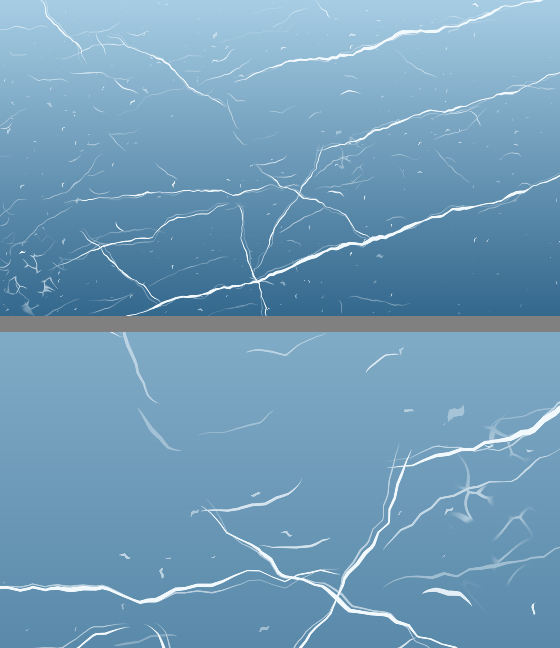
Top: the whole. Bottom: its middle third, enlarged.
This texture is drawn by a Shadertoy shader. Its source:

```glsl
// Pale cracks branching over a blue vertical gradient, like veined stone or ice.
// Each crack is a segment bent by layered kinks; hashed loops scatter the fine
// cracks, and cellular noise adds flecks and patches of broken lace.

const vec3 SKY_BLUE  = vec3(0.655, 0.805, 0.895);
const vec3 DEEP_BLUE = vec3(0.200, 0.405, 0.550);
const vec3 VEIN_WHITE = vec3(0.95, 0.975, 0.99);
const int TRUNKS = 11;
const int FINE_CRACKS = 84;

float hash(float n) { return fract(sin(n * 127.1) * 43758.5); }

vec2 hash2(vec2 cell) {
    float n = dot(cell, vec2(1.37, 7.91));
    return vec2(hash(n), hash(n + 31.7));
}

// Piecewise linear noise from -0.5 to 0.5, with sharp corners.
float kink(float x, float seed) {
    float i = floor(x);
    return mix(hash(i + seed), hash(i + 1.0 + seed), x - i) - 0.5;
}

// Coverage of a stroke; strokes thinner than a pixel fade instead of breaking.
float stroke(float dist, float halfWidth) {
    float px = 1.0 / iResolution.y;
    float edge = max(halfWidth, 0.5 * px);
    float fade = clamp(2.0 * halfWidth / px, 0.0, 1.0);
    return fade * (1.0 - smoothstep(edge - 0.5 * px, edge + 0.5 * px, dist));
}

// Jagged tapered crack from a to b; fray lets a strand wander off its trunk.
float vein(vec2 p, vec2 a, vec2 b, float halfWidth, float fray, float seed) {
    float len = length(b - a);
    vec2 dir = (b - a) / len;
    vec2 q = p - a;
    float s = dot(q, dir);
    float t = s / len;
    float side = dir.x * q.y - dir.y * q.x;
    if (t < 0.0 || t > 1.0 || abs(side) > 0.06) return 0.0;

    float taper = sqrt(4.0 * t * (1.0 - t));
    side -= taper * 0.042 * kink(s * 9.0, seed);
    side -= 0.014 * kink(s * 26.0, seed + 11.3);
    side -= 0.005 * kink(s * 75.0, seed + 23.9);
    side -= fray * kink(s * 17.0, seed + 57.1);
    float swell = 0.95 + 1.1 * kink(s * 34.0, seed + 71.7);
    return stroke(abs(side), halfWidth * taper * swell);
}

// Sparse elongated chips, one at most in each cell.
float flecks(vec2 p, float scale, float density, float seed) {
    vec2 g = p * scale;
    vec2 cell = floor(g);
    vec2 r = hash2(cell + seed);
    vec2 shape = hash2(cell + seed + 19.0);
    float clump = 0.5 + 0.25 * sin(p.x * 7.0 + 2.0 * sin(p.y * 6.0))
                      + 0.25 * sin(p.y * 9.0 - p.x * 4.0 + seed);
    if (shape.x > density * clump * 2.0) return 0.0;

    vec2 q = g - cell - mix(vec2(0.35), vec2(0.65), r);
    float angle = 0.4 + 2.2 * (shape.y - 0.5);
    q = mat2(cos(angle), -sin(angle), sin(angle), cos(angle)) * q;
    q.y += 0.04 * sin(q.x * 17.0 + r.x * 6.0);
    float rough = 0.03 * sin(q.x * 43.0) * sin(q.y * 37.0 + r.y * 6.0);
    float dist = length(q * vec2(1.0, 2.2 + 2.0 * r.y)) + rough;
    float px = scale / iResolution.y;
    float radius = 0.06 + 0.2 * r.x * r.x;
    return (0.35 + 0.6 * r.y) * (1.0 - smoothstep(radius - px, radius + px, dist));
}

// Broken web of cell borders inside an elliptical patch.
float lace(vec2 p, vec2 centre, vec2 radii, float scale) {
    float patchMask = 1.0 - smoothstep(0.4, 1.0, length((p - centre) / radii));
    if (patchMask <= 0.0) return 0.0;
    vec2 g = p * scale + 0.25 * sin(p.yx * scale * 2.7);
    vec2 cell = floor(g);
    float nearest = 9.0, second = 9.0;
    for (int y = -1; y <= 1; y++)
    for (int x = -1; x <= 1; x++) {
        vec2 c = cell + vec2(x, y);
        float d = length(c + hash2(c) - g);
        second = min(second, max(nearest, d));
        nearest = min(nearest, d);
    }
    float broken = smoothstep(-0.2, 0.7, sin(p.x * 61.0 + 2.0 * sin(p.y * 47.0))
                                       + 0.6 * sin(p.y * 83.0));
    return patchMask * broken * stroke((second - nearest) * 0.5 / scale, 0.0014);
}

void mainImage(out vec4 fragColor, in vec2 fragCoord) {
    vec2 p = fragCoord / iResolution.y;
    float aspect = iResolution.x / iResolution.y;

    // Long cracks, start and end, ordered from thick to thin.
    vec4 trunks[TRUNKS] = vec4[TRUNKS](
        vec4(0.30, -0.03, 2.10, 0.53), vec4(0.74, 0.74, 1.95, 1.06),
        vec4(1.00, 0.52, 2.00, 0.84), vec4(0.20, 0.36, 0.95, 0.41),
        vec4(0.80, 0.48, 1.18, 0.24), vec4(1.03, 0.54, 0.80, 0.14),
        vec4(0.15, 0.15, 0.73, 0.35), vec4(0.25, 0.27, 0.51, 0.03),
        vec4(0.75, 0.36, 0.85, -0.03), vec4(0.12, 1.02, 0.27, 0.79),
        vec4(0.34, 0.89, 0.72, 0.66));
    float ink = 0.0;
    for (int i = 0; i < TRUNKS; i++) {
        float k = float(i), seed = 13.0 * k + 5.0;
        vec2 a = trunks[i].xy, b = trunks[i].zw;
        float halfWidth = 0.0021 + 0.0026 * exp(-0.25 * k * k);
        ink = max(ink, vein(p, a, b, halfWidth, 0.0, seed));
        ink = max(ink, 0.6 * vein(p, a, b, 0.0011, 0.03, seed));
    }

    // Fine cracks: mostly gently rising, some falling steeply.
    for (int i = 0; i < FINE_CRACKS; i++) {
        float n = float(i) * 3.17 + 200.0;
        vec2 mid = vec2(aspect * pow(hash(n), 1.25), hash(n + 0.31));
        float angle = 0.2 + 0.8 * (hash(n + 0.57) - 0.5);
        if (hash(n + 0.83) < 0.2) angle -= 1.0;
        float size = hash(n + 1.21);
        vec2 reach = (0.02 + 0.12 * size * size) * vec2(cos(angle), sin(angle));
        float strength = 0.25 + 0.7 * hash(n + 1.73);
        float halfWidth = 0.0008 + 0.0011 * hash(n + 2.11);
        ink = max(ink, strength * vein(p, mid - reach, mid + reach, halfWidth, 0.01, n));
    }

    // Chips and lace.
    ink = max(ink, flecks(p, 23.0, 0.10, 3.0));
    ink = max(ink, 0.7 * flecks(p, 41.0, 0.07, 8.0));
    ink = max(ink, 0.75 * lace(p, vec2(0.10, 0.13), vec2(0.13, 0.16), 26.0));
    ink = max(ink, 0.60 * lace(p, vec2(1.11, 0.48), vec2(0.05, 0.12), 30.0));

    vec3 ground = mix(DEEP_BLUE, SKY_BLUE, p.y);
    fragColor = vec4(mix(ground, VEIN_WHITE, ink), 1.0);
}
```
